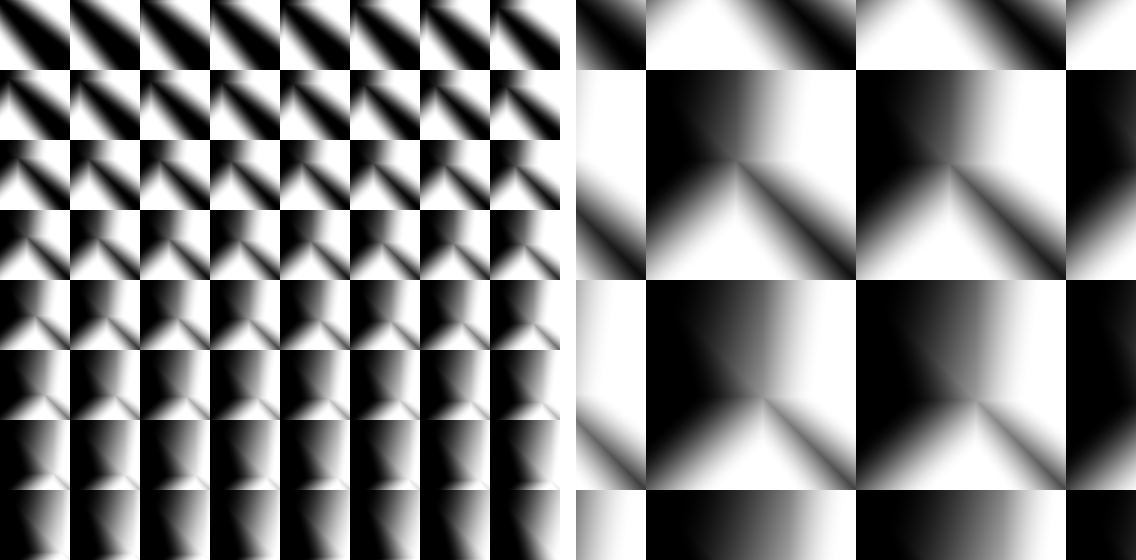
Left: the whole. Right: its middle third, enlarged.
A WebGL 1 fragment shader for this pattern:

```glsl
precision highp float;

uniform vec2 u_resolution;

const float TILES = 8.0;
const int SAMPLES = 2;

// Grey gain of each hue family
const vec3 PRIMARY_GAIN = vec3(1.8, 1.8, -0.25);    // red, green, blue
const vec3 SECONDARY_GAIN = vec3(-0.7, 0.72, -0.5); // cyan, magenta, yellow

// Red runs right, green runs down, blue steps up from tile to tile
vec3 cubeSlice(vec2 uv, float tiles) {
  vec2 grid = vec2(uv.x, 1.0 - uv.y) * tiles;
  vec2 cell = floor(grid);
  float slice = cell.x + cell.y * tiles;
  return vec3(fract(grid), slice / (tiles * tiles - 1.0));
}

// Split a colour into neutral, primary and secondary parts, then weigh them
float hueWeightedGrey(vec3 color, vec3 primaryGain, vec3 secondaryGain) {
  vec3 nextChannel = color.gbr;
  vec3 lastChannel = color.brg;
  vec3 primary = max(color - max(nextChannel, lastChannel), 0.0);
  vec3 secondary = max(min(nextChannel, lastChannel) - color, 0.0);
  float neutral = min(color.r, min(color.g, color.b));
  return neutral + dot(primary, primaryGain) + dot(secondary, secondaryGain);
}

float softContrast(float value) {
  return smoothstep(0.0, 1.0, value);
}

void main() {
  float total = 0.0;

  // Supersample to smooth creases and tile seams
  for (int j = 0; j < SAMPLES; j++) {
    for (int i = 0; i < SAMPLES; i++) {
      vec2 offset = (vec2(float(i), float(j)) + 0.5) / float(SAMPLES) - 0.5;
      vec2 uv = (gl_FragCoord.xy + offset) / u_resolution;
      vec3 color = cubeSlice(uv, TILES);
      total += softContrast(hueWeightedGrey(color, PRIMARY_GAIN, SECONDARY_GAIN));
    }
  }

  float grey = total / float(SAMPLES * SAMPLES);
  gl_FragColor = vec4(vec3(grey), 1.0);
}
```
